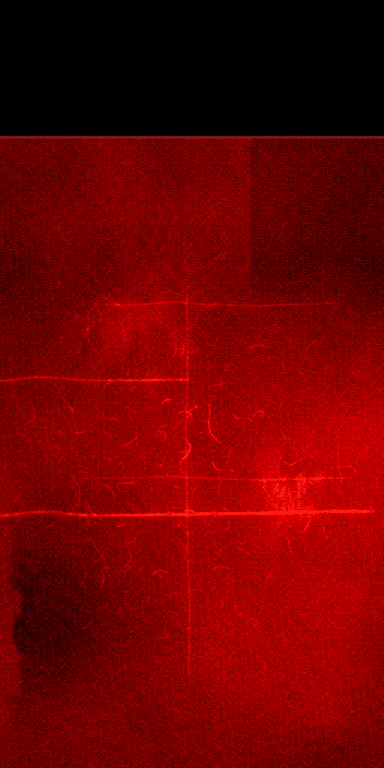
Give the GLSL for this texture, as a Shadertoy shader.

```glsl
// Worn red sheet under a black band: broad light and dark stains, fold
// creases, curved scratches and fine grain, summed into one red tone.
// Coordinates: x runs 0..1 across the canvas, y runs 0..2 upwards.

const float SHEET_TOP = 1.646;     // lower border of the black band
const float PANEL_LEFT = 0.652;    // left side of the darker upper panel
const float BASE_TONE = 0.465;
const float GRAIN_CELLS = 256.0;   // grains across the width
const float GRAIN_AMOUNT = 0.25;
const float MOTTLE_AMOUNT = 0.20;
const float SCRATCH_AMOUNT = 0.34;
const vec3 RED = vec3(1.0, 0.0, 0.002);
const vec3 HOT_TINT = vec3(0.0, 0.16, 0.12);
const vec3 RIM_COLOR = vec3(0.52, 0.13, 0.12);

float hash(vec2 p) {
    return fract(sin(dot(p, vec2(127.1, 311.7))) * 43758.5453);
}

float noise(vec2 p) {
    vec2 i = floor(p), f = fract(p);
    f = f * f * (3.0 - 2.0 * f);
    return mix(mix(hash(i), hash(i + vec2(1, 0)), f.x),
               mix(hash(i + vec2(0, 1)), hash(i + vec2(1, 1)), f.x), f.y);
}

float fbm(vec2 p) {
    float sum = 0.0, amp = 0.5;
    for (int i = 0; i < 5; i++) {
        sum += amp * noise(p);
        p = mat2(1.6, 1.2, -1.2, 1.6) * p + 7.3;
        amp *= 0.5;
    }
    return sum;
}

float glow(vec2 p, vec2 center, vec2 size) {
    vec2 d = (p - center) / size;
    return exp(-dot(d, d));
}

// Broken, slightly wavy fold; q.x runs along it, q.y across it
float crease(vec2 q, float from, float to, float width, float px) {
    float offset = q.y + 0.012 * (noise(vec2(q.x * 9.0, from * 31.0)) - 0.5);
    float line = 1.0 - smoothstep(0.3 * width, width + px, abs(offset));
    float ends = smoothstep(from - 0.03, from + 0.03, q.x)
               * (1.0 - smoothstep(to - 0.03, to + 0.03, q.x));
    return ends * (line * (0.35 + 0.9 * noise(q * vec2(38.0, 90.0)))
                   + 0.22 * exp(-abs(offset) / 0.012));
}

// One random curved stroke per cell, turned around the given direction
float scratches(vec2 p, float cells, float len, float width,
                float direction, float spread, float px) {
    vec2 g = p * cells, id = floor(g);
    float sum = 0.0;
    for (int j = -1; j <= 1; j++)
    for (int i = -1; i <= 1; i++) {
        vec2 cell = id + vec2(i, j), key = cell + cells * 3.7;
        vec2 q = g - cell - vec2(hash(key), hash(key + 17.3));
        float a = direction + spread * (hash(key + 41.9) - 0.5);
        q = mat2(cos(a), -sin(a), sin(a), cos(a)) * q;
        float reach = len * (0.4 + 0.6 * hash(key + 5.1));
        float bend = 1.5 * (hash(key + 63.7) - 0.5) / reach;
        float wobble = 0.08 * (noise(q * 5.0 + key) - 0.5);
        float d = abs(q.y - bend * q.x * q.x + wobble)
                / sqrt(1.0 + 4.0 * bend * bend * q.x * q.x);
        float line = 1.0 - smoothstep(0.2 * width * cells, (width + px) * cells, d);
        float taper = 1.0 - smoothstep(0.4, 1.0, abs(q.x) / reach);
        float strength = hash(key + 88.2);
        sum += line * taper * strength * strength;
    }
    return sum;
}

// Broad light, stains, panel and worn left border
float sheetTone(vec2 p, float px) {
    float t = BASE_TONE;
    t += 0.19 * glow(p, vec2(0.80, 0.72), vec2(0.55, 0.35));
    t += 0.12 * glow(p, vec2(1.00, 0.83), vec2(0.14, 0.20));
    t += 0.06 * glow(p, vec2(0.45, 0.98), vec2(0.35, 0.40));
    t += 0.14 * glow(p, vec2(0.75, 0.35), vec2(0.35, 0.30));
    t -= 0.27 * glow(p, vec2(0.13, 0.42), vec2(0.22, 0.23));
    t -= 0.12 * glow(p, vec2(0.00, 1.28), vec2(0.25, 0.30));
    t -= 0.10 * glow(p, vec2(0.88, 1.20), vec2(0.25, 0.16));
    t -= 0.07 * glow(p, vec2(1.00, 0.00), vec2(0.40, 0.12));
    float panel = smoothstep(-px, px, p.x - PANEL_LEFT)
                * smoothstep(1.15, 1.36, p.y);
    t -= panel * (0.11 + 0.05 * smoothstep(0.7, 1.0, p.x));
    float ragged = 0.09 * fbm(p * vec2(20.0, 14.0));
    t += 0.24 * (1.0 - smoothstep(0.0, 0.025, p.x - ragged + 0.018))
       * glow(p, vec2(0.0, 0.38), vec2(1.0, 0.22));
    float smear = smoothstep(0.43, 0.62, fbm(p * vec2(17.0, 11.0) + 3.0));
    t += 0.22 * smear * glow(p, vec2(0.77, 0.74), vec2(0.09, 0.11));
    t += 0.14 * smear * glow(p, vec2(0.37, 1.12), vec2(0.13, 0.15));
    return t + MOTTLE_AMOUNT * (fbm(p * 7.0) - 0.48);
}

void mainImage(out vec4 fragColor, in vec2 fragCoord) {
    vec2 p = fragCoord / iResolution.xy * vec2(1.0, 2.0);
    float px = 1.0 / iResolution.x;
    float tone = sheetTone(p, px);

    // Scratches gather around the middle and fade towards the borders
    float worn = 0.12 + glow(p, vec2(0.48, 0.78), vec2(0.42, 0.48));
    float marks = scratches(p, 17.0, 0.65, 0.0022, 0.0, 3.0, px)
                + 0.7 * scratches(p + 0.37, 27.0, 0.6, 0.002, 0.4, 5.0, px)
                + 0.8 * scratches(p, 6.0, 0.75, 0.0018, 1.75, 1.2, px);
    tone += SCRATCH_AMOUNT * worn * marks;

    // Folds
    tone += 0.20 * crease(p - vec2(0.0, 1.208), 0.25, 0.88, 0.002, px);
    tone += 0.34 * crease(p - vec2(0.0, 1.015), -0.1, 0.49, 0.003, px);
    tone += 0.16 * crease(p - vec2(0.0, 0.755), 0.20, 0.90, 0.002, px);
    tone += 0.42 * crease(p - vec2(0.0, 0.664), -0.1, 0.97, 0.004, px);
    tone += 0.20 * crease(p.yx - vec2(0.0, 0.490), 0.22, 1.24, 0.002, px);

    // Grain, finer than every other feature
    float grain = hash(floor(p * GRAIN_CELLS)) - 0.5;
    tone += GRAIN_AMOUNT * grain * (0.6 + 0.4 * noise(p * 60.0));
    tone = clamp(tone, 0.02, 1.0);
    vec3 color = RED * tone + HOT_TINT * smoothstep(0.85, 1.1, tone);

    // Thin pale rim, then the black band
    float rim = 1.0 - smoothstep(0.002, 0.003 + px, abs(p.y - SHEET_TOP + 0.003));
    color = mix(color, RIM_COLOR, 0.8 * rim);
    color *= 1.0 - smoothstep(-px, px, p.y - SHEET_TOP);
    fragColor = vec4(color, 1.0);
}
```
